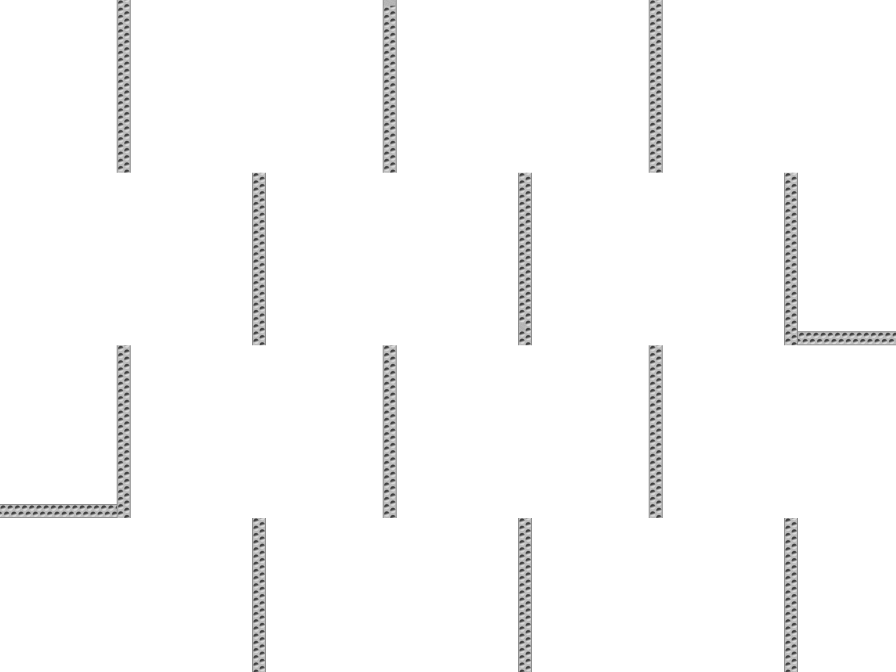
Reproduce this pattern procedurally as a Shadertoy shader.

```glsl
const vec3 PAPER = vec3(1.0);

// Fine mottling of the metal
float grain(vec2 q) {
    return 0.03 * sin(q.x * 2.1 + 1.7 * sin(q.y * 0.9)) * sin(q.y * 2.7 + q.x);
}

// Strip with two staggered rows of dimples; q = (across, along), shadeDir points to the dark rim
float dimpledStrip(vec2 q, vec2 shadeDir, bool worn) {
    float side = step(6.15, q.x);
    float pitch = 148.0 / 24.0;
    float along = mod(q.y - 2.7 + pitch * 0.5 * (1.0 - side), pitch) - pitch * 0.5;
    vec2 d = vec2(q.x - mix(3.5, 8.8, side), along);

    float metal = 0.74 + grain(q);
    float dimple = mix(0.86, 0.24, smoothstep(-1.2, 1.0, dot(d, shadeDir)));
    float inside = 1.0 - smoothstep(1.9, 2.6, length(d));
    float tone = worn ? metal - 0.03 : mix(metal, dimple, inside);

    // Darker long edges
    float edge = min(q.x, 12.0 - q.x);
    return mix(0.52, tone, smoothstep(0.3, 1.1, edge));
}

// Layout in units of 1/576 of the height, y pointing down
vec3 scene(vec2 p) {
    // Upright strips, staggered on alternate rows
    float row = floor(p.y / 148.0);
    float x = p.x - 100.0 - 116.0 * mod(row, 2.0);
    float column = floor(x / 228.0);
    vec2 q = vec2(mod(x, 228.0), mod(p.y, 148.0));
    if (q.x < 12.0) {
        bool topGap = row == 0.0 && q.y < 5.0;
        bool sideGap = row == 1.0 && q.x < 6.15 && abs(q.y - 132.0) < 3.5;
        bool worn = column == 1.0 && (topGap || sideGap);
        return vec3(dimpledStrip(q, normalize(vec2(-0.3, -1.0)), worn));
    }

    // Level strips leading to the left and right borders
    bool rightArm = p.x > 672.0 && p.y > 284.0 && p.y < 296.0;
    bool leftArm = p.x < 112.0 && p.y > 432.0 && p.y < 444.0;
    if (rightArm || leftArm) {
        vec2 level = vec2(p.y - (rightArm ? 284.0 : 432.0), p.x);
        return vec3(dimpledStrip(level, normalize(vec2(-1.0, -0.3)), false));
    }
    return PAPER;
}

void mainImage(out vec4 fragColor, in vec2 fragCoord) {
    // Average a 4 by 4 grid of samples for smooth edges
    vec3 sum = vec3(0.0);
    for (int i = 0; i < 16; i++) {
        vec2 offset = (vec2(i % 4, i / 4) + 0.5) / 4.0 - 0.5;
        vec2 p = (fragCoord + offset) * 576.0 / iResolution.y;
        sum += scene(vec2(p.x, 576.0 - p.y));
    }
    fragColor = vec4(sum / 16.0, 1.0);
}
```
